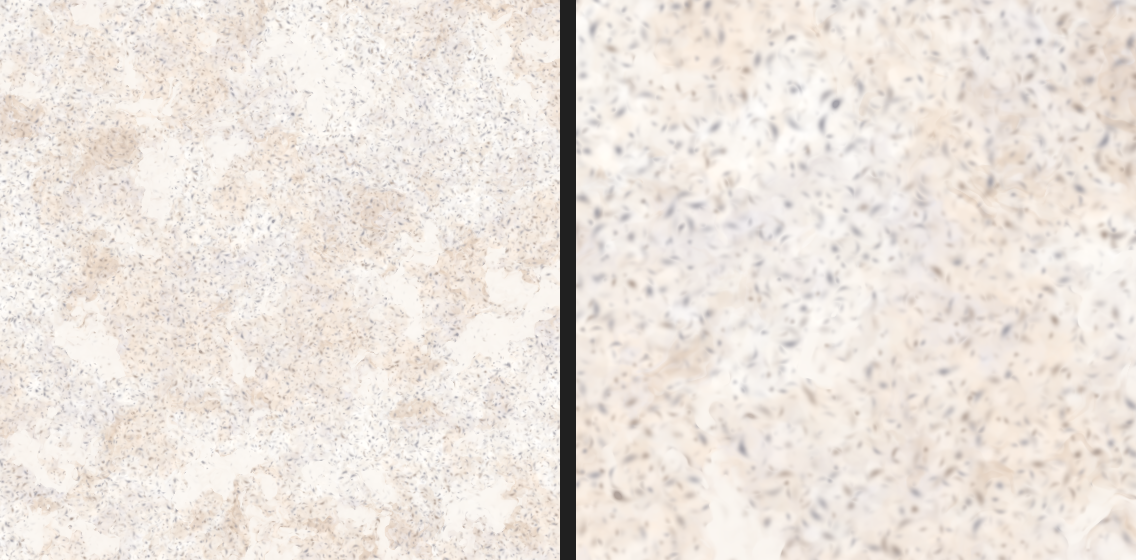
Left, the full canvas; right, a detail of the centre.
Write a WebGL 2 fragment shader that draws this texture.

```glsl
#version 300 es
precision highp float;
// Pale speckled stone: a cream ground with ragged peach, tan and lilac stains
// and a fine mottle, built from blended cellular noise, and strewn with short
// soft flecks of blue-grey and brown that thin out over small bare patches.

uniform vec2 u_resolution;
out vec4 outColor;

const vec3 CREAM = vec3(0.985, 0.970, 0.951);
const vec3 PEACH = vec3(0.962, 0.911, 0.864);
const vec3 TAN = vec3(0.885, 0.805, 0.735);
const vec3 LILAC = vec3(0.915, 0.887, 0.880);
const vec3 SLATE = vec3(0.560, 0.555, 0.595);
const vec3 UMBER = vec3(0.650, 0.580, 0.535);

// Three random values in 0..1 for a cell.
vec3 hash3(vec2 cell, float seed) {
  vec3 p = fract(vec3(cell.xyx + seed * 17.3) * vec3(0.1031, 0.1030, 0.0973));
  p += dot(p, p.yxz + 33.33);
  return fract((p.xxy + p.yzz) * p.zyx);
}

// Cellular noise with a smooth blend between neighbouring cells.
float cellBlend(vec2 p, float seed) {
  vec2 base = floor(p);
  float total = 0.0, weight = 0.0;
  for (int j = -1; j <= 1; j++)
    for (int i = -1; i <= 1; i++) {
      vec2 cell = base + vec2(i, j);
      vec3 rnd = hash3(cell, seed);
      vec2 d = p - cell - rnd.xy;
      float w = exp(-6.0 * dot(d, d));
      total += w * rnd.z;
      weight += w;
    }
  return total / weight;
}

// Layers of cellular noise, each finer and a little weaker.
float clouds(vec2 p, float seed) {
  float sum = 0.0, amp = 0.5, norm = 0.0;
  for (int k = 0; k < 4; k++) {
    sum += amp * cellBlend(p, seed + float(k));
    norm += amp;
    amp *= 0.68;
    p = mat2(1.7, 1.2, -1.2, 1.7) * p + 40.0;
  }
  return sum / norm;
}

// Soft elongated flecks, one per cell: x is slate cover, y is umber cover.
vec2 flecks(vec2 p, float seed, float share, float warmth) {
  vec2 base = floor(p);
  vec2 cover = vec2(0.0);
  for (int j = -1; j <= 1; j++)
    for (int i = -1; i <= 1; i++) {
      vec2 cell = base + vec2(i, j);
      vec3 place = hash3(cell, seed);
      vec3 kind = hash3(cell, seed + 5.0);
      float angle = 6.2832 * place.z;
      vec2 axis = vec2(cos(angle), sin(angle));
      vec2 d = p - cell - place.xy;
      vec2 local = vec2(dot(d, axis), dot(d, vec2(-axis.y, axis.x)));
      local.y += 1.2 * local.x * local.x * (kind.z - 0.5);
      local /= vec2(mix(0.20, 0.46, kind.z), 0.20);
      float present = 1.0 - smoothstep(share - 0.15, share + 0.15, kind.y);
      float ink = present * (0.16 + 0.60 * kind.x * kind.x) * exp(-dot(local, local));
      float brown = smoothstep(-0.25, 0.25, warmth - fract(kind.x * 7.0 + kind.y * 3.0));
      cover += ink * vec2(1.0 - brown, brown);
    }
  return min(cover, 0.8);
}

void main() {
  vec2 uv = gl_FragCoord.xy / u_resolution.y;

  // Bend the plane so that stains get ragged outlines.
  vec2 bend = vec2(clouds(uv * 9.0, 1.0), clouds(uv * 9.0, 11.0)) - 0.5;
  vec2 q = uv + 0.12 * bend;

  // Broad stains, smaller smudges and bare patches.
  float peach = smoothstep(0.40, 0.68, clouds(q * 6.0 + 3.0, 21.0));
  float smudge = smoothstep(0.53, 0.80, clouds(q * 18.0 + 7.0, 31.0));
  float lilac = smoothstep(0.46, 0.70, clouds(q * 13.0 + 5.0, 41.0));
  float bare = smoothstep(0.56, 0.68, clouds(q * 9.0 + 9.0, 51.0));
  float full = 1.0 - 0.85 * bare;

  // Fine unevenness of the ground.
  float grain = cellBlend(uv * 120.0, 61.0) - 0.5;
  float mottle = clouds(uv * 42.0, 71.0) - 0.5;
  float tint = cellBlend(uv * 85.0 + 4.0, 66.0) - 0.5;

  vec3 color = mix(CREAM, PEACH, clamp(peach * full * (0.8 + 1.6 * mottle), 0.0, 1.0));
  color = mix(color, LILAC, clamp(lilac * full * (0.45 + 1.8 * mottle), 0.0, 1.0));
  color = mix(color, TAN, smudge * full * (0.30 + 0.45 * peach));
  color += vec3(0.042, 0.050, 0.058) * (grain + 1.3 * mottle) * full;
  color += vec3(0.012, 0.0, -0.018) * tint * full;

  // Two sizes of flecks, browner over the warm stains.
  float share = (0.72 + 0.5 * (clouds(uv * 15.0, 76.0) - 0.5)) * (1.0 - 0.95 * bare);
  float warmth = 0.22 + 0.40 * max(peach, smudge);
  vec2 large = flecks(uv * 86.0, 81.0, share, warmth);
  vec2 small = flecks(uv * 128.0 + 13.0, 91.0, share, warmth) * 0.7;
  vec2 cover = max(large, small);
  color = mix(color, UMBER, cover.y);
  color = mix(color, SLATE, cover.x);

  outColor = vec4(clamp(color, 0.0, 1.0), 1.0);
}
```
